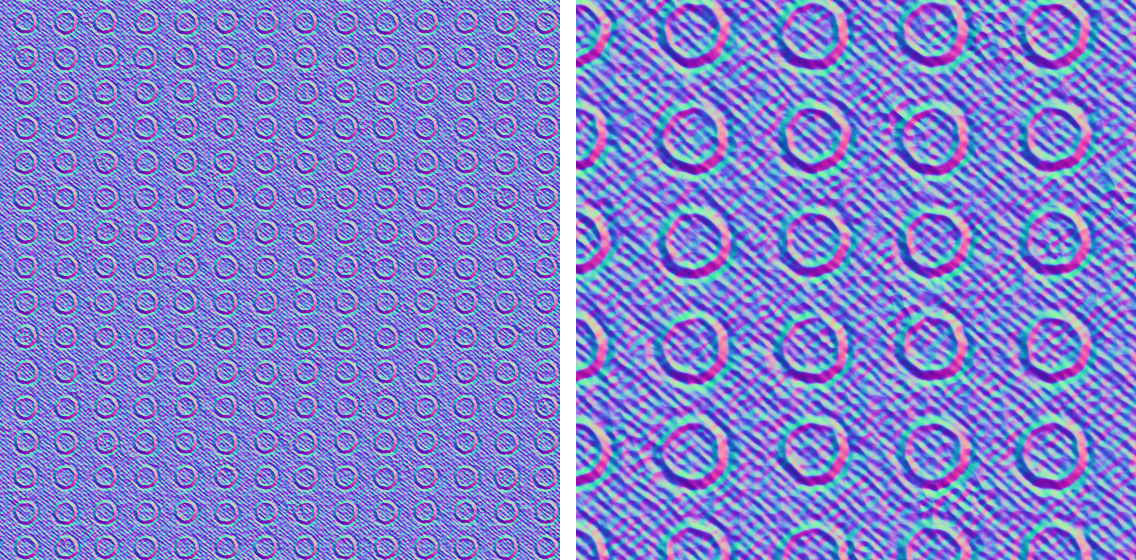
Left: the whole. Right: its middle third, enlarged.
Reproduce this texture map procedurally as a three.js fragment shader.

```glsl
// Normal map of cross-hatched woven cloth with a grid of raised, moated rings.
varying vec2 vUv;

#define GRID vec2(14.0, 16.0)
#define GRID_SHIFT vec2(0.138, -0.125)
#define RING_RADIUS 0.0163
#define RING_WIDTH 0.0024
#define RING_HEIGHT 0.0052
#define MOAT_RADIUS 0.0222
#define MOAT_DEPTH 0.0038
#define THREADS 172.0
#define THREAD_SLOPE 0.84
#define GRAIN_SCALE 130.0
#define GRAIN_SLOPE 0.45
#define BLUE_GAIN 0.82

const float TAU = 6.2831853;
const float STEP = 0.0006;

vec2 hash2(vec2 p) {
  return fract(sin(vec2(dot(p, vec2(127.1, 311.7)), dot(p, vec2(269.5, 183.3)))) * 43758.5);
}

float bump(float d, float width) {
  return exp(-d * d / (width * width));
}

// Distance to the nearest scattered point, in cell units.
float cellular(vec2 p) {
  vec2 id = floor(p), f = fract(p);
  float nearest = 4.0;
  for (int y = -1; y <= 1; y++) {
    for (int x = -1; x <= 1; x++) {
      vec2 o = vec2(float(x), float(y));
      vec2 d = o + hash2(id + o) - f;
      nearest = min(nearest, dot(d, d));
    }
  }
  return sqrt(nearest);
}

// Slow layered sines, roughly -1 to 1.
float drift(vec2 p) {
  return (sin(p.x + 1.7 * sin(p.y * 0.7)) + sin(p.y * 1.3 - p.x * 0.6 + 2.0)
        + sin(p.x * 2.1 + p.y * 1.7 + 1.2 * sin(p.x))) / 3.0;
}

// Two crossing sets of slightly wavy, broken threads.
float weave(vec2 p) {
  float wave = 1.1 * drift(p * 110.0);
  float falling = sin(TAU * THREADS * dot(p, vec2(0.64, 0.77)) + wave);
  float rising = sin(TAU * THREADS * dot(p, vec2(-0.66, 0.75)) - wave * 1.2);
  float mixing = 0.50 + 0.40 * drift(p * 95.0 + 4.0);
  float breaks = 0.85 + 0.45 * drift(p.yx * 190.0);
  return (falling * (1.15 - 0.5 * mixing) + rising * mixing)
       * breaks * THREAD_SLOPE / (TAU * THREADS);
}

// Fine grain, rougher in a few worn patches.
float grain(vec2 p) {
  float worn = smoothstep(0.50, 0.85, drift(p * 37.0 + 1.0));
  return cellular(p * GRAIN_SCALE) * GRAIN_SLOPE * (1.0 + 0.7 * worn) / GRAIN_SCALE;
}

// Soft unevenness of the whole sheet.
float buckle(vec2 p) {
  return 0.0011 * drift(p * 100.0 + 9.0) + 0.0008 * drift(p.yx * 170.0);
}

// x: ring relief, y: how much of the cloth it smooths away.
vec2 rings(vec2 p) {
  vec2 g = p * GRID - GRID_SHIFT;
  vec2 id = floor(g), rnd = hash2(id + 7.0);
  vec2 d = (fract(g) - 0.5) / GRID - (rnd - 0.5) * 0.0022;
  float r = length(d);
  vec2 dir = d / max(r, 0.0001);
  float a = atan(d.y, d.x);
  float rough = sin(3.0 * a + TAU * rnd.x) + 0.7 * sin(7.0 * a + TAU * rnd.y);
  r += 0.0004 * rough + (rnd.y - 0.5) * 0.0012;

  float ridge = bump(r - RING_RADIUS, RING_WIDTH);
  float side = 0.75 + 0.45 * dot(dir, vec2(0.6, -0.8));
  float moat = bump(r - MOAT_RADIUS, RING_WIDTH * 1.1) * side;

  // Small pit beside some rings.
  float turn = (rnd.x - 0.5) * 1.8;
  float pit = bump(length(d - 0.0255 * vec2(cos(turn), sin(turn))), 0.0034);
  pit *= smoothstep(0.35, 0.8, rnd.y);

  float relief = RING_HEIGHT * ridge * (0.9 + 0.14 * rough)
               - MOAT_DEPTH * moat - 0.0030 * pit;
  return vec2(relief, 0.55 * ridge + 0.25 * moat);
}

float height(vec2 p) {
  vec2 ring = rings(p);
  return ring.x + buckle(p) + (weave(p) + grain(p)) * (1.0 - ring.y);
}

void main() {
  // Slope by central differences, packed as a tangent-space normal.
  vec2 e = vec2(STEP, 0.0);
  vec2 slope = vec2(height(vUv + e.xy) - height(vUv - e.xy),
                    height(vUv + e.yx) - height(vUv - e.yx)) / (2.0 * STEP);
  vec3 normal = normalize(vec3(-slope * vec2(1.0, 1.08), 0.95));
  normal.z *= BLUE_GAIN;
  gl_FragColor = vec4(normal * 0.5 + 0.5, 1.0);
}
```
